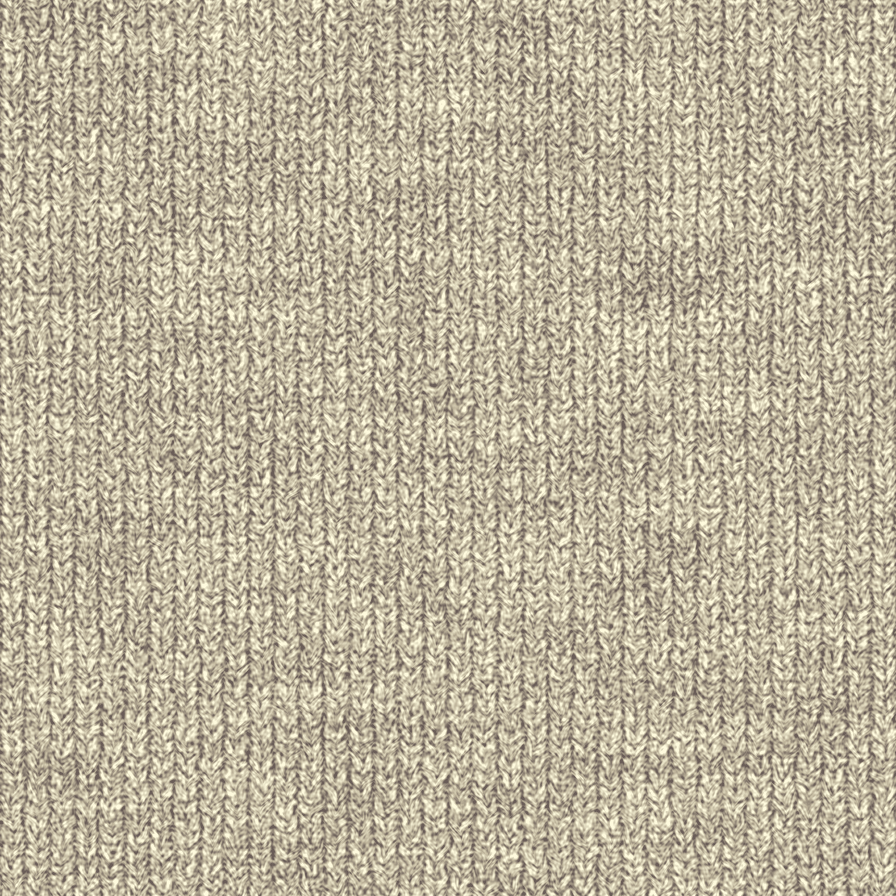
A Shadertoy shader for this texture:

```glsl
// Heathered cream and taupe wool knit: columns of V stitches with fuzzy, speckled yarn.

#define COLUMNS 36.0       // stitch columns across
#define ROWS 60.0          // stitch rows down
#define ARM_RISE 0.85      // rise of a V arm, in rows
#define WOBBLE 0.22        // unevenness of the stitches, in stitches
#define RELIEF 0.50        // shading of the stitch shape
#define FIBRE 0.54         // contrast of the fibres along the yarn
#define SPECKLE 0.62       // contrast of the heather specks
#define STITCH_TONE 0.26   // tone change between stitches
#define STREAK_TONE 0.13   // tone change along rows and patches

const vec3 SHADOW = vec3(0.41, 0.36, 0.34);
const vec3 WOOL   = vec3(0.75, 0.71, 0.61);
const vec3 LIGHT  = vec3(1.0, 0.985, 0.87);

// Integer hash of a lattice cell, 0 to 1
float hash(vec2 cell) {
    uvec2 q = uvec2(ivec2(cell) + 4096);
    uint h = q.x * 73856093u ^ q.y * 19349663u;
    h = (h ^ (h >> 15)) * 2246822519u;
    h = (h ^ (h >> 13)) * 3266489917u;
    return float((h ^ (h >> 16)) & 65535u) / 65535.0;
}

// Slope contribution of one lattice corner
float corner(vec2 cell, vec2 offset) {
    float angle = 6.28319 * hash(cell);
    return dot(vec2(cos(angle), sin(angle)), offset);
}

// Gradient noise, about -0.7 to 0.7
float noise(vec2 p) {
    vec2 i = floor(p), f = p - i;
    vec2 u = f * f * f * (f * (f * 6.0 - 15.0) + 10.0);
    vec2 e = vec2(1.0, 0.0);
    return mix(mix(corner(i, f), corner(i + e, f - e), u.x),
               mix(corner(i + e.yx, f - e.yx), corner(i + 1.0, f - 1.0), u.x), u.y);
}

// Raised strand of yarn: x runs from V centre to column edge, y across the strand
float strand(vec2 p) {
    float across = abs(p.y - 0.5) * 2.0;
    float body = 1.0 - smoothstep(0.3, 1.05, across);
    float outerGap = 1.0 - smoothstep(0.62, 1.0, p.x);
    float innerGap = mix(0.5, 1.0, smoothstep(0.0, 0.32, p.x));
    return mix(0.25, 1.0, body) * mix(0.05, 1.0, outerGap) * innerGap;
}

void mainImage(out vec4 fragColor, in vec2 fragCoord) {
    vec2 uv = fragCoord / iResolution.xy;

    // Slightly uneven stitch grid
    vec2 grid = uv * vec2(COLUMNS, ROWS);
    grid += WOBBLE * vec2(noise(grid * 0.8 + 11.0), 2.0 * noise(grid * 0.7 + 47.0));

    // Fold each column into two mirrored arms that rise outward
    float arm = abs(fract(grid.x) - 0.5) * 2.0;
    float row = grid.y - ARM_RISE * arm;
    vec2 stitch = vec2(floor(grid.x * 2.0), floor(row));
    float relief = strand(vec2(arm, fract(row)));

    // Fibres follow the arms; specks are scattered freely
    float fibre = noise(vec2(grid.x * 6.0, row * 4.0));
    float speckle = noise(uv * 215.0 + 19.0);

    // Broad tone: streaks along the rows and soft patches
    float streak = noise(uv * vec2(6.0, 30.0) + 5.0) + 0.6 * noise(uv * 9.0 + 31.0);

    float tone = 0.475 + RELIEF * (relief - 0.5);
    tone += FIBRE * fibre + SPECKLE * speckle + STREAK_TONE * streak;
    tone += STITCH_TONE * (hash(stitch) - 0.5) * relief;
    tone = clamp(tone, 0.0, 1.0);

    vec3 color = mix(SHADOW, WOOL, min(tone * 2.0, 1.0));
    color = mix(color, LIGHT, max(tone * 2.0 - 1.0, 0.0));
    fragColor = vec4(color, 1.0);
}
```
